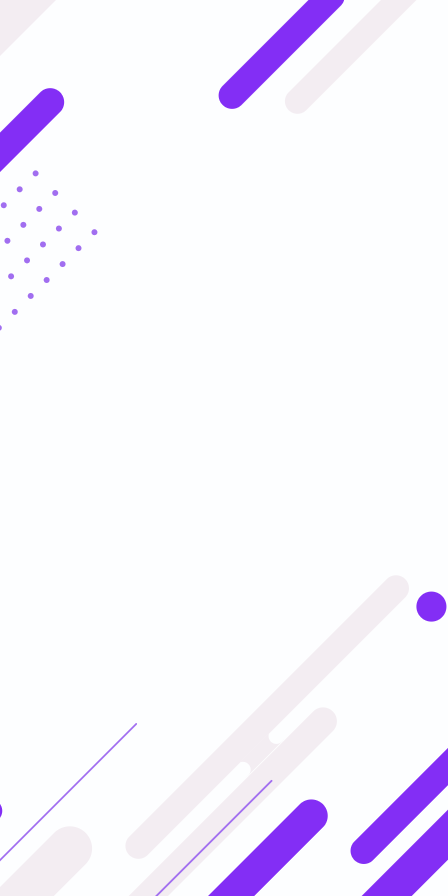
Give the GLSL for this background, as a WebGL 1 fragment shader.

```glsl
precision highp float;

// Diagonal rounded bars, hairlines, discs and a dot grid on a near-white page.
// Every bar is a capsule distance at 45 degrees; layers are unions of these,
// blended over the page with edges one pixel wide. The page is 100 x 200 units.

#define PAGE vec3(0.992, 0.996, 1.0)
#define PALE vec3(0.953, 0.929, 0.949)
#define VIOLET vec3(0.514, 0.180, 0.960)
#define SOFT_VIOLET vec3(0.630, 0.430, 0.940)
#define DOT_RADIUS 0.66
#define DOT_STEP vec2(6.19, 5.03)
#define DOT_LAST vec2(3.0, 8.0)
#define LINE_RADIUS 0.2
#define GAP_RADIUS 1.75

uniform vec2 u_resolution;

const vec2 DIAGONAL = vec2(0.70711, 0.70711);

// Capsule from start along the diagonal; a negative span runs down-left.
float bar(vec2 p, vec2 start, float span, float radius) {
  vec2 offset = p - start;
  float along = clamp(dot(offset, DIAGONAL), min(span, 0.0), max(span, 0.0));
  return length(offset - along * DIAGONAL) - radius;
}

float disc(vec2 p, vec2 center, float radius) {
  return length(p - center) - radius;
}

// Finite lattice of dots, counted down-right and down-left from its top corner.
float dotGrid(vec2 p, vec2 corner) {
  vec2 offset = p - corner;
  vec2 q = vec2(dot(offset, DIAGONAL * vec2(1.0, -1.0)), -dot(offset, DIAGONAL));
  vec2 cell = clamp(floor(q / DOT_STEP + 0.5), vec2(0.0), DOT_LAST);
  return length(q - cell * DOT_STEP) - DOT_RADIUS;
}

// Two long bars joined by a bridge whose ends are hollowed by round gaps.
float joinedBars(vec2 p) {
  vec2 lowerGap = vec2(54.2, 28.2);
  vec2 upperGap = vec2(61.7, 35.7);
  float bridge = bar(p, lowerGap, 10.6, GAP_RADIUS);
  bridge = max(bridge, -bar(p, lowerGap, -40.0, GAP_RADIUS));
  bridge = max(bridge, -bar(p, upperGap, 30.0, GAP_RADIUS));
  float bars = min(bar(p, vec2(30.9, 11.2), 81.3, 2.9),
                   bar(p, vec2(72.1, 39.0), -90.0, 3.1));
  return min(bars, bridge);
}

float paleShapes(vec2 p) {
  float d = joinedBars(p);
  d = min(d, bar(p, vec2(-15.0, 182.4), 50.0, 7.0));
  d = min(d, bar(p, vec2(66.4, 177.4), 50.0, 2.8));
  return min(d, bar(p, vec2(15.6, 10.6), -40.0, 4.95));
}

float violetShapes(vec2 p) {
  // upper bars
  float d = bar(p, vec2(11.2, 177.2), -40.0, 3.12);
  d = min(d, bar(p, vec2(51.8, 178.7), 31.3, 3.0));
  // lower bars
  d = min(d, bar(p, vec2(69.5, 17.9), -50.0, 3.65));
  d = min(d, bar(p, vec2(81.2, 10.1), 50.0, 2.95));
  d = min(d, bar(p, vec2(75.0, -11.3), 60.0, 3.95));
  // discs at the side edges
  d = min(d, disc(p, vec2(96.3, 64.6), 3.35));
  return min(d, disc(p, vec2(-2.1, 19.0), 2.6));
}

float fineShapes(vec2 p) {
  float d = dotGrid(p, vec2(7.95, 161.3));
  d = min(d, bar(p, vec2(30.4, 38.4), -60.0, LINE_RADIUS));
  return min(d, bar(p, vec2(60.6, 25.7), -50.0, LINE_RADIUS));
}

void main() {
  float pixel = 200.0 / u_resolution.y;
  vec2 p = gl_FragCoord.xy * pixel;

  // layers from back to front
  vec3 color = PAGE;
  color = mix(color, PALE, clamp(0.5 - paleShapes(p) / pixel, 0.0, 1.0));
  color = mix(color, SOFT_VIOLET, clamp(0.5 - fineShapes(p) / pixel, 0.0, 1.0));
  color = mix(color, VIOLET, clamp(0.5 - violetShapes(p) / pixel, 0.0, 1.0));
  gl_FragColor = vec4(color, 1.0);
}
```
